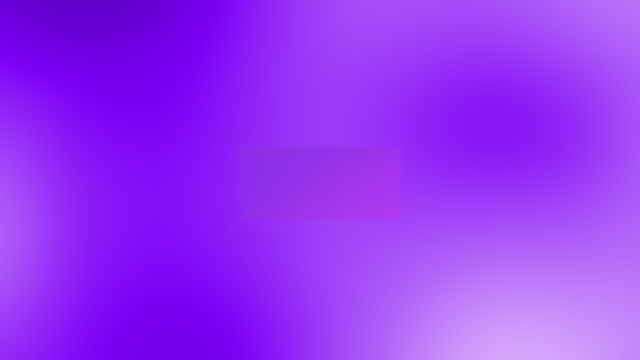
A WebGL 2 fragment shader for this background:

```glsl
#version 300 es
precision highp float;
// Draws a soft violet gradient of broad glows and shadows with a faint tinted central panel.

#define SPACE vec2(16.0, 9.0)
#define LEFT_LIGHT 0.07
#define RIGHT_LIGHT 0.26
#define PANEL_CENTER vec2(8.0, 4.42)
#define PANEL_HALF vec2(2.0, 0.917)
#define PANEL_SOFTNESS 0.12
#define PANEL_OPACITY 0.75
#define PANEL_COOL vec3(0.55, 0.19, 0.89)
#define PANEL_WARM vec3(0.70, 0.21, 0.93)

uniform vec2 u_resolution;
out vec4 fragColor;

// Elliptical Gaussian falloff
float blob(vec2 p, vec2 center, vec2 radius) {
    vec2 d = (p - center) / radius;
    return exp(-dot(d, d));
}

// Signed distance to an axis-aligned box
float boxDistance(vec2 p, vec2 halfSize) {
    vec2 d = abs(p) - halfSize;
    return length(max(d, 0.0)) + min(max(d.x, d.y), 0.0);
}

// Lightness field: below zero is indigo, above zero is lavender
float lightField(vec2 p) {
    float light = mix(LEFT_LIGHT, RIGHT_LIGHT, smoothstep(3.75, 8.96, p.x));

    // Shadows
    light -= 0.31 * blob(p, vec2(2.1, 9.4), vec2(3.5, 2.1));
    light -= 0.05 * blob(p, vec2(3.5, 6.3), vec2(2.3, 1.5));
    light -= 0.16 * blob(p, vec2(5.2, -0.2), vec2(3.3, 2.3));
    light -= 0.20 * blob(p, vec2(12.5, 5.9), vec2(3.1, 2.3));

    // Glows
    light += 0.30 * blob(p, vec2(-0.4, 3.1), vec2(2.0, 3.1));
    light += 0.05 * blob(p, vec2(9.6, 9.2), vec2(2.1, 2.1));
    light += 0.20 * blob(p, vec2(16.5, 9.4), vec2(4.2, 2.7));
    light += 0.09 * blob(p, vec2(16.7, 5.0), vec2(1.7, 2.3));
    light += 0.11 * blob(p, vec2(16.7, 1.1), vec2(2.1, 2.7));
    light += 0.42 * blob(p, vec2(12.9, -0.8), vec2(3.5, 3.5));
    return light;
}

// Indigo to violet to lavender ramp
vec3 violetRamp(float light) {
    float blue = 0.965 + 0.03 * max(light, 0.0) + 0.8 * min(light, 0.0);
    return vec3(0.49 + 0.53 * light, max(light, 0.0), blue);
}

void main() {
    vec2 p = gl_FragCoord.xy / u_resolution * SPACE;
    vec3 color = violetRamp(lightField(p));

    // Central panel, warming toward its lower right corner
    vec2 q = p - PANEL_CENTER;
    vec2 panelUv = 0.5 + 0.5 * q / PANEL_HALF;
    float warmth = smoothstep(0.25, 1.0, 0.65 * panelUv.x + 0.4 * (1.0 - panelUv.y));
    float edge = boxDistance(q, PANEL_HALF);
    float mask = 1.0 - smoothstep(-PANEL_SOFTNESS, PANEL_SOFTNESS, edge);
    color = mix(color, mix(PANEL_COOL, PANEL_WARM, warmth), PANEL_OPACITY * mask);

    fragColor = vec4(clamp(color, 0.0, 1.0), 1.0);
}
```
